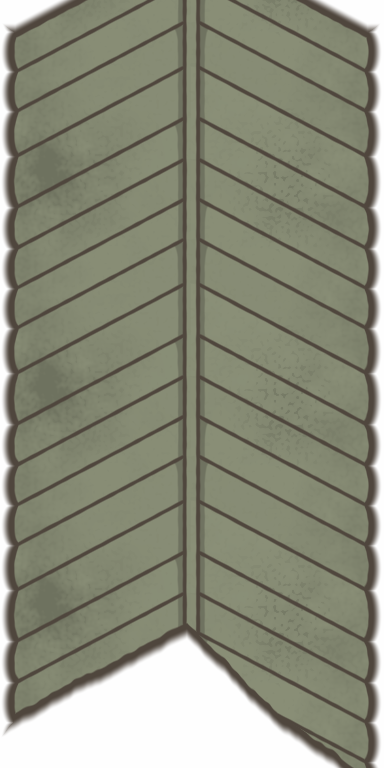
Write a Shadertoy shader that draws this pattern.

```glsl
// A hanging strip of slanted slats that meet in chevrons at a central spine.
// Slats come from a sheared vertical coordinate, cut by five uneven seams per
// period; a signed distance gives scalloped sides, torn hem and soft shadow.

const vec3 SLAT   = vec3(0.535, 0.555, 0.462);
const vec3 WORN   = vec3(0.435, 0.450, 0.375);
const vec3 SHADE  = vec3(0.405, 0.415, 0.350);
const vec3 LINE   = vec3(0.310, 0.275, 0.240);
const vec3 PAPER  = vec3(0.995);

// Lengths are in canvas widths, with y measured down from the top.
const float CENTER     = 0.4985;
const float PERIOD     = 0.565;
const float PHASE      = 0.1745;
const float SEAMS[6]   = float[6](0.0, 0.133, 0.240, 0.344, 0.448, PERIOD);
const float SLOPE      = 0.53;
const float SEAM_HALF  = 0.0047;
const float SPINE      = 0.0175;
const float SPINE_HALF = 0.0050;
const float SIDE       = 0.459;
const float BULGE      = 0.017;
const float OUTLINE    = 0.015;
const float GLOW       = 0.021;
const float TOP        = -0.151;
const vec2  HEM_TIP    = vec2(-0.0117, 1.640);

float hash(vec2 p) {
    vec3 q = fract(p.xyx * vec3(0.1031, 0.1030, 0.0973));
    q += dot(q, q.yzx + 33.33);
    return fract((q.x + q.y) * q.z);
}

// Gradient noise that repeats every wrapY cells vertically.
float corner(vec2 cell, vec2 offset, float wrapY) {
    cell.y = mod(cell.y, wrapY);
    float angle = 6.2832 * hash(cell + 17.0);
    return dot(vec2(cos(angle), sin(angle)), offset);
}

float noise(vec2 p, float wrapY) {
    vec2 i = floor(p), f = fract(p), o = vec2(1.0, 0.0);
    vec2 u = f * f * f * (f * (f * 6.0 - 15.0) + 10.0);
    return mix(mix(corner(i, f, wrapY), corner(i + o.xy, f - o.xy, wrapY), u.x),
               mix(corner(i + o.yx, f - o.yx, wrapY), corner(i + 1.0, f - 1.0, wrapY), u.x), u.y);
}

float fbm(vec2 p, float wrapY) {
    float sum = 0.0, amp = 1.0;
    for (int k = 0; k < 4; k++) {
        sum += amp * noise(p, wrapY);
        p *= 2.0; wrapY *= 2.0; amp *= 0.55;
    }
    return sum;
}

// Soft spot repeated once per period.
float spot(vec2 p, vec2 center, vec2 radius) {
    vec2 d = p - center;
    d.y -= PERIOD * round(d.y / PERIOD);
    d /= radius;
    return exp(-dot(d, d));
}

// Height of the torn lower edge at x.
float hem(float x) {
    float dx = x - HEM_TIP.x;
    float drop = dx < 0.0 ? -SLOPE * dx : min(dx, 0.072 + 0.7 * dx);
    float tear = noise(vec2(x * 17.0, 0.5), 64.0) + 0.4 * noise(vec2(x * 53.0, 3.5), 64.0);
    return HEM_TIP.y + drop + 0.012 * tear * smoothstep(0.0, 0.05, abs(dx));
}

void mainImage(out vec4 fragColor, in vec2 fragCoord) {
    float px = 1.0 / iResolution.x;
    vec2 p = vec2(fragCoord.x, iResolution.y - fragCoord.y) * px;
    p.x -= CENTER;
    float ax = abs(p.x);
    vec2 q = vec2(p.x, p.y - PHASE) / PERIOD;

    // Sheared coordinate, the slat that holds it and its nearest seam
    float v = p.y - SLOPE * max(min(ax, SIDE) - SPINE, 0.0);
    float t = mod(v - PHASE, PERIOD);
    int slat = 0;
    for (int k = 1; k < 5; k++) if (t >= SEAMS[k]) slat = k;
    float fromTop = t - SEAMS[slat];
    float toBottom = SEAMS[slat + 1] - t;
    float slant = inversesqrt(1.0 + SLOPE * SLOPE);
    float seam = min(fromTop, toBottom) * mix(slant, 1.0, step(SIDE, ax));

    // Silhouette: scalloped sides, peaked top, torn hem
    float f = fromTop / (fromTop + toBottom);
    float scallop = pow(max(4.0 * f * (1.0 - f), 0.0), 0.6);
    float body = max(ax - SIDE - BULGE * scallop, (TOP - v) * slant);
    body = max(body, (p.y - hem(p.x)) * 0.8);

    // Slat colour with smudges, fine grain and speckled wear
    float cloud = fbm(q * 5.0, 5.0);
    float grain = noise(q * 48.0, 48.0);
    float smudge = spot(p, vec2(-0.325, 0.455), vec2(0.13, 0.12));
    float scuff = spot(p, vec2(0.25, 0.480), vec2(0.10, 0.13));
    float wear = 0.75 * smudge + 0.25 * scuff + 0.35 * smoothstep(0.22, 0.46, ax);
    wear *= 0.85 + 0.9 * cloud + 0.4 * grain;
    vec3 col = mix(SLAT, WORN, clamp(wear + 0.06 * cloud, 0.0, 1.0));
    float speckle = smoothstep(0.18, 0.34, grain + 0.3 * cloud);
    col = mix(col, WORN, speckle * (0.06 + 0.6 * scuff + 0.35 * smudge));
    float side = step(0.0, p.x);
    col *= 0.99 + 0.02 * hash(vec2(slat, side));

    // Shade beside the spine, rounded out under some seams
    float fillet = step(0.45, hash(vec2(slat, side + 7.0))) * 0.012 * exp(-fromTop / 0.018);
    float shadeEdge = SPINE + 0.017 + fillet + 0.002 * noise(q * 18.0, 18.0);
    float shade = smoothstep(px, -px, ax - shadeEdge) * step(SPINE, ax);
    col = mix(col, SHADE, 0.75 * shade);

    // Seams, spine rails and outline with slightly uneven edges
    float wobble = 0.0012 * noise(q * 22.0, 22.0);
    float ink = smoothstep(px, -px, seam - SEAM_HALF - wobble) * step(SPINE, ax);
    ink = max(ink, smoothstep(px, -px, abs(ax - SPINE) - SPINE_HALF - wobble));
    ink = max(ink, smoothstep(-px, px, body + OUTLINE + 2.0 * wobble));
    col = mix(col, LINE, ink);

    // Soft shadow fading into the paper
    col = mix(col, PAPER, smoothstep(-0.004, GLOW, body));
    fragColor = vec4(col, 1.0);
}
```
